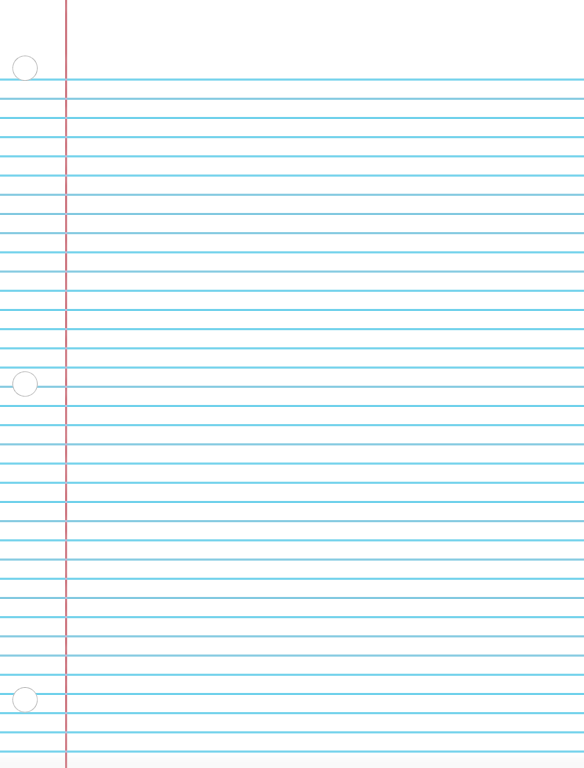
Reproduce this pattern procedurally as a Shadertoy shader.

```glsl
// Ruled notebook sheet: 36 blue lines, a red margin line and three punched holes.

const float LINE_COUNT = 36.0;
const float LINE_GAP = 0.025;       // all lengths are fractions of canvas height
const float LOWEST_LINE = 0.0214;
const float RULE_WIDTH = 0.0027;
const float MARGIN_X = 0.0861;
const float HOLE_X = 0.0326;
const float HOLE_GAP = 0.4112;
const float HOLE_RADIUS = 0.0160;
const float RIM_WIDTH = 0.0013;

const vec3 PAPER = vec3(1.0);
const vec3 BLUE_INK = vec3(0.44, 0.82, 0.92);
const vec3 DULL_BLUE = vec3(0.51, 0.79, 0.88);
const vec3 RED_INK = vec3(0.80, 0.45, 0.49);
const vec3 CROSSING = vec3(0.74, 0.74, 0.85);
const vec3 RIM_GREY = vec3(0.74);

float hash(float n) {
    return fract(sin(n * 91.345) * 47453.55);
}

float valueNoise(float x) {
    float f = fract(x);
    return mix(hash(floor(x)), hash(floor(x) + 1.0), f * f * (3.0 - 2.0 * f));
}

// Antialiased coverage of a band centred on distance zero.
float band(float dist, float width, float px) {
    float lo = max(dist - 0.5 * px, -0.5 * width);
    float hi = min(dist + 0.5 * px, 0.5 * width);
    return clamp((hi - lo) / px, 0.0, 1.0);
}

// Index of the nearest of count evenly spaced items.
float nearestIndex(float y, float first, float gap, float count) {
    return clamp(floor((y - first) / gap + 0.5), 0.0, count - 1.0);
}

vec3 drawRules(vec3 base, vec2 p, float px) {
    // Paper darkens very slightly along the foot of the sheet.
    vec3 col = base * (1.0 - 0.025 * (1.0 - smoothstep(0.004, 0.022, p.y)));

    // Horizontal rules, a few printed in duller ink.
    float row = nearestIndex(p.y, LOWEST_LINE, LINE_GAP, LINE_COUNT);
    float rule = band(p.y - LOWEST_LINE - row * LINE_GAP, RULE_WIDTH, px);
    vec3 ink = mix(BLUE_INK, DULL_BLUE, step(0.74, hash(row + 3.0)));
    col = mix(col, ink, rule);

    // Margin line, uneven in strength and pale where rules cross it.
    float wear = 0.88 + 0.16 * valueNoise(p.y * 90.0);
    float margin = band(p.x - MARGIN_X, RULE_WIDTH, px);
    return mix(col, mix(RED_INK, CROSSING, rule), margin * min(wear, 1.0));
}

vec3 drawHoles(vec3 base, vec2 p, float px) {
    float index = nearestIndex(p.y, 0.5 - HOLE_GAP, HOLE_GAP, 3.0);
    vec2 q = p - vec2(HOLE_X, 0.5 + (index - 1.0) * HOLE_GAP);
    float dist = length(q) - HOLE_RADIUS;

    // White opening with a thin, broken grey rim.
    vec3 col = mix(base, PAPER, clamp(0.5 - dist / px, 0.0, 1.0));
    float angle = atan(q.y, q.x);
    float strength = 0.65 + 0.35 * valueNoise(angle * 7.0 + index * 31.0);
    return mix(col, RIM_GREY, band(dist, RIM_WIDTH, px) * strength);
}

void mainImage(out vec4 fragColor, in vec2 fragCoord) {
    float px = 1.0 / iResolution.y;
    vec2 p = fragCoord * px;
    vec3 col = drawRules(PAPER, p, px);
    fragColor = vec4(drawHoles(col, p, px), 1.0);
}
```
